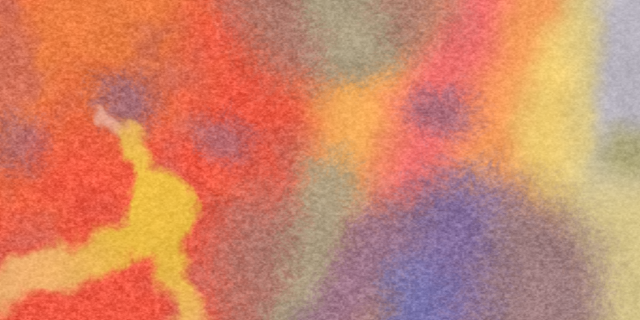
Reproduce this background procedurally as a WebGL 1 fragment shader.

```glsl
precision highp float;

uniform vec2 u_resolution;

float hash(vec2 p) {
  vec3 q = fract(p.xyx * vec3(0.1031, 0.1030, 0.0973));
  q += dot(q, q.yzx + 33.33);
  return fract((q.x + q.y) * q.z);
}

float noise(vec2 p) {
  vec2 cell = floor(p);
  vec2 f = fract(p);
  f = f * f * (3.0 - 2.0 * f);
  float low = mix(hash(cell), hash(cell + vec2(1.0, 0.0)), f.x);
  float high = mix(hash(cell + vec2(0.0, 1.0)), hash(cell + 1.0), f.x);
  return mix(low, high, f.y);
}

// Layered noise centred on zero
float fbm(vec2 p) {
  float sum = 0.0;
  float amplitude = 0.5;
  for (int i = 0; i < 4; i++) {
    sum += amplitude * (noise(p) - 0.5);
    p = mat2(1.6, 1.2, -1.2, 1.6) * p + 17.3;
    amplitude *= 0.5;
  }
  return sum;
}

vec2 warp(vec2 p, float scale, float amount) {
  return p + amount * vec2(fbm(p * scale + 40.0), fbm(p * scale + 90.0));
}

float falloff(float d, float blur) {
  return 1.0 - smoothstep(1.0 - blur, 1.0 + blur, d);
}

float stain(vec2 p, vec2 centre, vec2 radius, float blur) {
  return falloff(length((p - centre) / radius), blur);
}

float streak(vec2 p, vec2 a, vec2 b, float width, float blur) {
  vec2 axis = b - a;
  float t = clamp(dot(p - a, axis) / dot(axis, axis), 0.0, 1.0);
  return falloff(length(p - a - axis * t) / width, blur);
}

// Warm ground running from red through orange to gold
vec3 warmGround(vec2 p) {
  float heat = smoothstep(-0.25, 0.35, fbm(p * 2.6 + 5.0) + 0.4 * (p.y - 0.6));
  vec3 color = mix(vec3(0.93, 0.34, 0.26), vec3(0.92, 0.49, 0.26), heat);
  color = mix(color, vec3(0.79, 0.42, 0.38), 0.7 * smoothstep(-0.02, 0.25, fbm(p * 4.0 + 31.0)));
  color = mix(color, vec3(0.96, 0.61, 0.36), smoothstep(0.9, 1.16, p.x));
  color = mix(color, vec3(0.97, 0.70, 0.36), 0.8 * streak(p, vec2(1.08, 0.4), vec2(1.15, 0.8), 0.09, 0.9));
  return mix(color, vec3(0.94, 0.43, 0.43), 0.95 * streak(p, vec2(1.29, 0.32), vec2(1.47, 1.05), 0.1, 0.85));
}

// Yellow band and pale margin
vec3 paleMargin(vec3 color, vec2 p) {
  float bend = p.y - 0.62;
  float edge = 1.59 + 1.1 * bend * bend;
  color = mix(color, vec3(0.94, 0.80, 0.45), smoothstep(-0.06, 0.1, p.x - edge));
  color = mix(color, vec3(0.84, 0.77, 0.54), smoothstep(1.7, 1.86, p.x));
  float mist = smoothstep(1.82, 1.92, p.x) * smoothstep(0.3, 0.6, p.y);
  color = mix(color, vec3(0.73, 0.71, 0.75), mist);
  return mix(color, vec3(0.68, 0.65, 0.44), 0.8 * stain(p, vec2(2.0, 0.5), vec2(0.11, 0.09), 0.6));
}

// Cool pigment pooled along the top and bottom
vec3 coolBlooms(vec3 color, vec2 p) {
  vec3 umber = vec3(0.66, 0.48, 0.44);
  vec3 sage = vec3(0.67, 0.62, 0.51);
  color = mix(color, umber, 0.9 * stain(p, vec2(0.98, 0.06), vec2(0.33, 0.36), 0.5));
  color = mix(color, vec3(0.61, 0.49, 0.51), 0.95 * stain(p, vec2(1.5, 0.08), vec2(0.38, 0.36), 0.35));
  color = mix(color, sage, 0.9 * streak(p, vec2(0.91, -0.05), vec2(1.06, 0.4), 0.09, 0.8));
  color = mix(color, vec3(0.61, 0.45, 0.55), 0.8 * streak(p, vec2(1.02, -0.05), vec2(1.24, 0.24), 0.09, 0.8));
  color = mix(color, vec3(0.52, 0.43, 0.63), 0.9 * streak(p, vec2(1.38, -0.05), vec2(1.45, 0.33), 0.12, 0.8));
  color = mix(color, vec3(0.47, 0.46, 0.69), 0.8 * stain(p, vec2(1.34, 0.0), vec2(0.1, 0.16), 0.7));
  color = mix(color, umber, 0.9 * stain(p, vec2(1.05, 1.02), vec2(0.33, 0.27), 0.4));
  return mix(color, sage, 0.95 * streak(p, vec2(1.05, 1.05), vec2(1.12, 0.84), 0.11, 0.65));
}

// Violet drops spaced across the middle
vec3 violetDrops(vec3 color, vec2 p) {
  for (int i = 0; i < 4; i++) {
    float k = float(i);
    float gap = 0.33 * step(3.0, k);
    vec2 centre = vec2(0.03 + 0.345 * k + gap, 0.61 + 0.045 * cos(3.1416 * (k - 1.0)));
    float strength = 0.6 + 0.2 * mod(k, 2.0);
    color = mix(color, vec3(0.62, 0.42, 0.49), strength * stain(p, centre, vec2(0.09, 0.08), 0.75));
  }
  return color;
}

// Branching yellow pool with a crisp edge
vec3 yellowPool(vec3 color, vec2 p) {
  vec2 heart = vec2(0.48, 0.32);
  float pool = stain(p, heart, vec2(0.11, 0.13), 0.18);
  pool = max(pool, streak(p, heart, vec2(-0.05, 0.06), 0.055, 0.55));
  pool = max(pool, streak(p, heart, vec2(0.39, 0.58), 0.035, 0.6));
  pool = max(pool, streak(p, heart, vec2(0.56, 0.0), 0.045, 0.65));
  float richness = stain(p, heart, vec2(0.26), 0.7);
  color = mix(color, vec3(0.92, 0.68, 0.60), 0.8 * streak(p, vec2(0.3, 0.6), vec2(0.38, 0.57), 0.025, 0.6));
  return mix(color, mix(vec3(0.93, 0.68, 0.43), vec3(0.93, 0.74, 0.27), richness), pool);
}

void main() {
  vec2 p = gl_FragCoord.xy / u_resolution.y;
  p.x *= 2.0 * u_resolution.y / u_resolution.x;
  vec2 flow = warp(warp(p, 3.0, 0.14), 13.0, 0.05);
  vec2 granular = warp(flow, 75.0, 0.09);

  vec3 color = paleMargin(warmGround(flow), flow);
  color = coolBlooms(color, granular);
  color = violetDrops(color, granular);
  color = yellowPool(color, warp(flow, 24.0, 0.05));

  // Settled pigment and paper tooth
  float darkness = 1.0 - smoothstep(0.45, 0.75, dot(color, vec3(0.3, 0.45, 0.25)));
  float tooth = fbm(p * vec2(75.0, 105.0));
  float grain = noise(p * vec2(150.0, 190.0)) - 0.5;
  color *= 1.0 + 0.12 * fbm(p * 9.0 + 60.0);
  color += (0.14 * tooth + 0.07 * grain) * (0.7 + 0.7 * darkness);
  gl_FragColor = vec4(clamp(color, 0.0, 1.0), 1.0);
}
```
